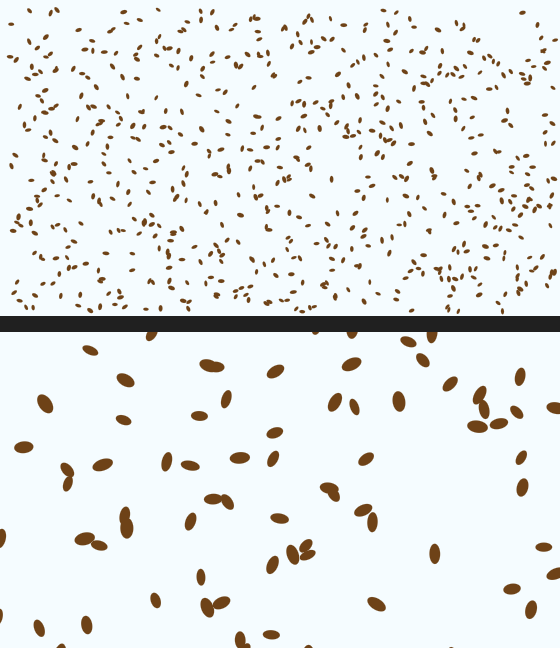
Top: the whole. Bottom: its middle third, enlarged.
Reproduce this pattern procedurally as a Shadertoy shader.

```glsl
// Small brown oval grains strewn at random over a pale, cool ground.
// Each grid cell holds a random number of grains; every pixel takes the
// nearest grain edge among the surrounding cells and softens it.

#define CELLS_PER_HEIGHT 14.0
#define SLOTS_PER_CELL 4
#define FILL_CHANCE 0.48
#define HALF_LENGTH_MIN 0.0084
#define HALF_LENGTH_MAX 0.0112
#define ASPECT_MIN 0.50
#define ASPECT_MAX 0.62
#define MARGIN_LOW vec2(0.031, 0.012)
#define MARGIN_HIGH vec2(0.013, 0.030)
#define EDGE_PIXELS 1.1
#define GROUND_COLOR vec3(0.96, 0.99, 1.0)
#define GRAIN_COLOR vec3(0.43, 0.26, 0.09)

const float PI = 3.14159265;

// Integer hash of three coordinates to three values in 0..1
vec3 hash3(ivec3 key) {
    uvec3 v = uvec3(key + 64) * 1664525u + 1013904223u;
    v.x += v.y * v.z; v.y += v.z * v.x; v.z += v.x * v.y;
    v ^= v >> 16u;
    v.x += v.y * v.z; v.y += v.z * v.x; v.z += v.x * v.y;
    return vec3(v >> 8u) / 16777216.0;
}

// Approximate signed distance to an axis-aligned ellipse
float ellipseDistance(vec2 p, vec2 radii) {
    float k = length(p / radii);
    float gradient = length(p / (radii * radii));
    return k * (k - 1.0) / max(gradient, 0.001);
}

// Rotate the point into the frame of a grain and measure it
float grainDistance(vec2 p, vec3 shape) {
    float angle = shape.x * PI;
    float c = cos(angle), s = sin(angle);
    float halfLength = mix(HALF_LENGTH_MIN, HALF_LENGTH_MAX, shape.y);
    float aspect = mix(ASPECT_MIN, ASPECT_MAX, shape.z);
    return ellipseDistance(mat2(c, -s, s, c) * p, halfLength * vec2(1.0, aspect));
}

// Nearest grain edge in the 3 x 3 cells around the point
float scatterDistance(vec2 p, vec2 canvas) {
    ivec2 home = ivec2(floor(p * CELLS_PER_HEIGHT));
    float nearest = 1.0;
    for (int y = -1; y <= 1; y++)
    for (int x = -1; x <= 1; x++)
    for (int slot = 0; slot < SLOTS_PER_CELL; slot++) {
        ivec2 cell = home + ivec2(x, y);
        vec3 place = hash3(ivec3(cell, 2 * slot));
        vec3 shape = hash3(ivec3(cell, 2 * slot + 1));
        vec2 center = (vec2(cell) + place.xy) / CELLS_PER_HEIGHT;

        // Skip empty slots and grains too close to the border
        bool inside = all(greaterThan(center, MARGIN_LOW))
                   && all(lessThan(center, canvas - MARGIN_HIGH));
        if (place.z < FILL_CHANCE && inside)
            nearest = min(nearest, grainDistance(p - center, shape));
    }
    return nearest;
}

void mainImage(out vec4 fragColor, in vec2 fragCoord) {
    float pixel = 1.0 / iResolution.y;
    vec2 p = fragCoord * pixel;
    vec2 canvas = iResolution.xy * pixel;

    // Antialiased grain coverage over the ground
    float d = scatterDistance(p, canvas);
    float coverage = clamp(0.5 - d / (EDGE_PIXELS * pixel), 0.0, 1.0);
    fragColor = vec4(mix(GROUND_COLOR, GRAIN_COLOR, coverage), 1.0);
}
```
